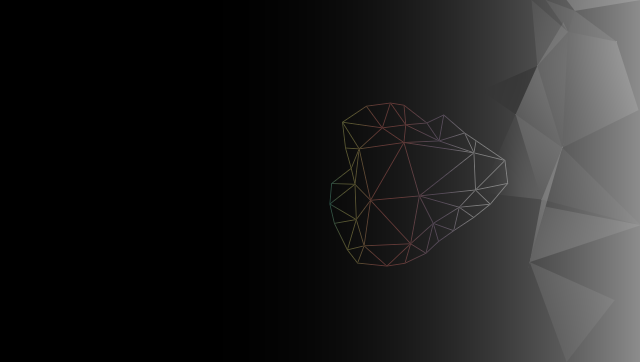
This background is drawn by a WebGL 2 fragment shader. Its source:

```glsl
#version 300 es
precision highp float;
// Black to grey backdrop with translucent facets at the right and a tinted wire mesh.

uniform vec2 u_resolution;
out vec4 fragColor;

const vec2 MESH_CENTER = vec2(1.129, 0.493);

float hash(float n) {
    n = fract(n * 0.1031);
    n *= n + 33.33;
    return fract(n * (n + n));
}

// Signed distance to the line a-b, positive on its left.
float side(vec2 p, vec2 a, vec2 b) {
    vec2 d = normalize(b - a), q = p - a;
    return d.x * q.y - d.y * q.x;
}

// Smooth triangle, strongest near its first corner.
float facet(vec2 p, vec2 a, vec2 b, vec2 c) {
    float turn = sign(side(c, a, b));
    float inner = min(turn * side(p, a, b), min(turn * side(p, b, c), turn * side(p, c, a)));
    float cover = clamp(inner * u_resolution.y + 0.5, 0.0, 1.0);
    return cover * mix(1.0, 0.45, smoothstep(0.0, 0.3, distance(p, a)));
}

float bump(float angle, float center, float width) {
    float d = (mod(angle - center + 180.0, 360.0) - 180.0) / width;
    return exp(-d * d);
}

// Lobed silhouette of the mesh, angle in degrees.
float outline(float a) {
    return 0.212 + 0.078 * bump(a, 7.0, 20.0) - 0.04 * bump(a, 305.0, 24.0)
        + 0.046 * bump(a, 235.0, 30.0) - 0.065 * bump(a, 160.0, 9.0)
        + 0.042 * bump(a, 125.0, 22.0) - 0.05 * bump(a, 78.0, 9.0);
}

vec2 polar(float degrees, float r) {
    float a = radians(degrees);
    return MESH_CENTER + r * vec2(cos(a), sin(a));
}

vec2 rimNode(int i) {
    float n = float((i + 24) % 24);
    float a = n * 15.0 + 7.0 * (hash(n + 3.0) - 0.5);
    return polar(a, outline(a) * (0.97 + 0.06 * hash(n + 41.0)));
}

vec2 midNode(int i) {
    float n = float((i + 12) % 12);
    float a = n * 30.0 + 12.0 * (hash(n + 71.0) - 0.5);
    return polar(a, outline(a) * (0.66 + 0.18 * hash(n + 17.0)));
}

vec2 hubNode(int i) {
    int k = i % 3;
    return polar(96.0 + 108.0 * float(k), k == 2 ? 0.046 : 0.114);
}

float segment(vec2 p, vec2 a, vec2 b) {
    vec2 q = p - a, d = b - a;
    return length(q - d * clamp(dot(q, d) / dot(d, d), 0.0, 1.0));
}

// Distance to the nearest wire: rim, middle ring and three hubs.
float meshDistance(vec2 p) {
    float d = 1.0;
    for (int i = 0; i < 24; i++) d = min(d, segment(p, rimNode(i), rimNode(i + 1)));
    for (int i = 0; i < 12; i++) {
        vec2 m = midNode(i);
        d = min(d, segment(p, m, midNode(i + 1)));
        for (int k = -1; k < 2; k++) d = min(d, segment(p, m, rimNode(2 * i + k)));
    }
    for (int i = 0; i < 3; i++) {
        vec2 h = hubNode(i);
        d = min(d, segment(p, h, hubNode(i + 1)));
        for (int k = 1; k < 6; k++) d = min(d, segment(p, h, midNode(4 * i + k)));
    }
    return d;
}

vec3 wireTint(float x) {
    vec3 c = mix(vec3(0.22, 0.5, 0.45), vec3(0.58, 0.56, 0.3), smoothstep(0.9, 0.96, x));
    c = mix(c, vec3(0.62, 0.33, 0.31), smoothstep(0.97, 1.05, x));
    c = mix(c, vec3(0.48, 0.4, 0.5), smoothstep(1.1, 1.21, x));
    return mix(c, vec3(0.72), smoothstep(1.21, 1.32, x));
}

void main() {
    vec2 uv = gl_FragCoord.xy / u_resolution;
    vec2 p = uv * vec2(1.77, 1.0);
    float light = 0.55 * pow(max((uv.x - 0.28) / 0.72, 0.0), 2.4);

    // Shared corners of the faceted wall
    vec2 top = vec2(1.486, 0.818), right = vec2(1.555, 0.592), left = vec2(1.426, 0.684);
    vec2 waist = vec2(1.498, 0.449), foot = vec2(1.465, 0.276), east = vec2(1.772, 0.378);
    vec2 notch = vec2(1.571, 0.912), peak = vec2(1.705, 0.885), far = vec2(1.766, 0.696);
    vec2 crown = vec2(1.59, 0.97);

    // Bright spine and lower facets
    light += 0.13 * facet(p, top, right, left) + 0.13 * facet(p, left, right, waist);
    light += 0.14 * facet(p, waist, right, foot);
    light += 0.035 * facet(p, right, east, waist) + 0.10 * facet(p, foot, east, vec2(1.509, 0.429));
    light += 0.07 * facet(p, foot, vec2(1.7, 0.171), vec2(1.567, 0.0));

    // Upper facets
    light += 0.09 * facet(p, top, notch, right) + 0.09 * facet(p, peak, notch, right);
    light += 0.09 * facet(p, peak, right, far);
    light += 0.08 * facet(p, top, notch, vec2(1.558, 0.938));
    light += 0.06 * facet(p, top, vec2(1.47, 1.0), notch) + 0.05 * facet(p, crown, notch, vec2(1.509, 1.0));
    light += 0.06 * facet(p, notch, crown, peak) + 0.11 * facet(p, crown, vec2(1.567, 1.0), vec2(1.772, 1.0));

    // Soft wedges fading out to the left
    float fade = smoothstep(1.33, 1.46, p.x);
    light += fade * (0.07 * facet(p, waist, vec2(1.33, 0.468), left) - 0.05 * facet(p, top, left, vec2(1.33, 0.75)));

    vec3 color = vec3(light);
    if (distance(p, MESH_CENTER) < 0.34) {
        float wire = clamp(0.5 + (0.0011 - meshDistance(p)) * u_resolution.y, 0.0, 1.0);
        color = mix(color, wireTint(p.x), 0.6 * wire);
    }
    fragColor = vec4(color, 1.0);
}
```
